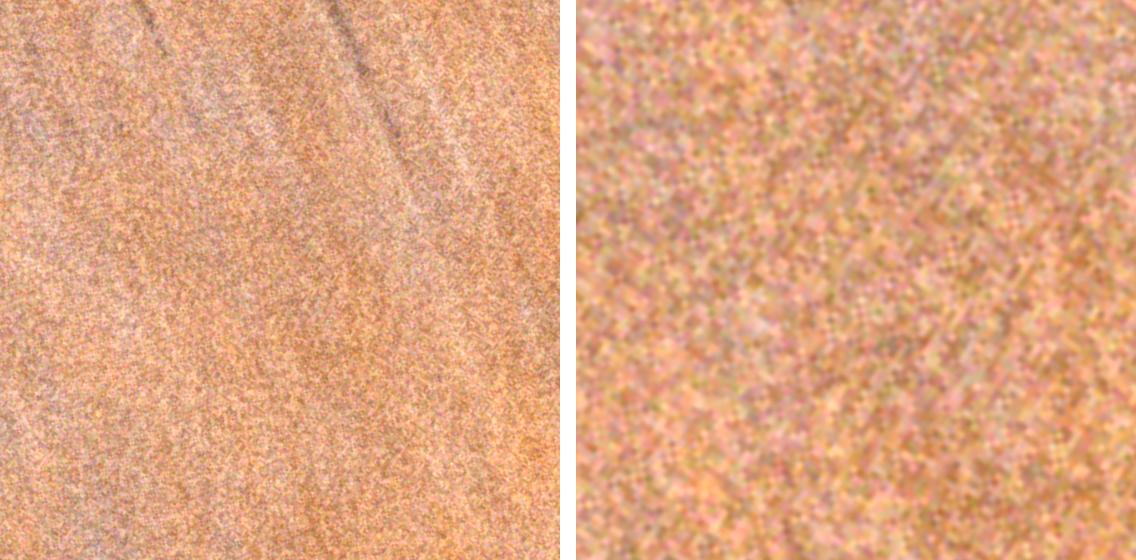
Left, the full canvas; right, a detail of the centre.
Write a Shadertoy shader that draws this texture.

```glsl
// Fine-grained peach sandstone with coloured grit and faint slanting veins.

const vec3 STONE = vec3(0.880, 0.657, 0.518);
const vec3 ORANGE_TINT = vec3(0.045, -0.035, -0.130);
const vec3 VEIN_DARK = vec3(-0.28, -0.22, -0.13);
const vec3 VEIN_PALE = vec3(0.06, 0.10, 0.11);
const vec3 CHROMA_GRIT = vec3(0.14, 0.12, 0.20);
const float LUMA_GRIT = 0.20;
const float CLUMP_GRIT = 0.15;
const float GRAIN_CELLS = 245.0;
const float CHROMA_CELLS = 205.0;
const float CLUMP_CELLS = 115.0;
const float SPECK_CELLS = 26.0;
const float SPECK_SHARE = 0.04;

// Each vein: offset across the grain, half width, strength (negative is dark).
const int VEIN_COUNT = 8;
const vec3 VEINS[VEIN_COUNT] = vec3[](
    vec3(0.018, 0.009, -0.70), vec3(0.125, 0.016, -0.50),
    vec3(0.245, 0.010, -0.65), vec3(0.385, 0.014, -0.35),
    vec3(0.475, 0.016, -0.30), vec3(0.560, 0.010, 0.95),
    vec3(0.590, 0.016, -0.60), vec3(0.690, 0.011, 0.80));

vec3 hash3(vec2 p) {
    vec3 q = vec3(dot(p, vec2(127.1, 311.7)),
                  dot(p, vec2(269.5, 183.3)),
                  dot(p, vec2(419.2, 371.9)));
    return fract(sin(q) * 43758.5453);
}

// Three independent channels of smooth value noise.
vec3 noise3(vec2 p) {
    vec2 cell = floor(p);
    vec2 f = fract(p);
    f = f * f * (3.0 - 2.0 * f);
    vec3 low = mix(hash3(cell), hash3(cell + vec2(1, 0)), f.x);
    vec3 high = mix(hash3(cell + vec2(0, 1)), hash3(cell + vec2(1, 1)), f.x);
    return mix(low, high, f.y);
}

vec3 fbm3(vec2 p) {
    vec3 sum = vec3(0.0);
    float weight = 0.5;
    for (int i = 0; i < 4; i++) {
        sum += weight * (noise3(p) - 0.5);
        p = p * 2.03 + 17.3;
        weight *= 0.6;
    }
    return sum;
}

vec2 turn(vec2 p, float angle) {
    float c = cos(angle), s = sin(angle);
    return mat2(c, s, -s, c) * p;
}

// Small dark mineral dots, jittered inside a coarse grid.
float specks(vec2 uv) {
    vec2 p = turn(uv, 0.4) * SPECK_CELLS;
    vec3 rnd = hash3(floor(p) + 71.0);
    float dist = length(fract(p) - mix(vec2(0.25), vec2(0.75), rnd.xy));
    return step(rnd.z, SPECK_SHARE) * (1.0 - smoothstep(0.04, 0.20, dist));
}

void mainImage(out vec4 fragColor, in vec2 fragCoord) {
    vec2 uv = fragCoord / iResolution.xy;

    // Bedding coordinates: across the veins, and depth below the top edge.
    float depth = 1.0 - uv.y;
    float across = uv.x - 0.50 * depth + 0.09 * depth * depth;
    vec2 bed = vec2(across, depth);

    // Broad mottling and long streaks, warmer towards the right.
    vec3 mottle = fbm3(uv * 5.0 + 5.0);
    vec3 streak = fbm3(bed * vec2(22.0, 5.0) + 31.0);
    float warmth = 1.1 * mottle.x + 1.0 * streak.x + 0.5 * (uv.x - 0.5);
    vec3 color = STONE + ORANGE_TINT * warmth;
    color += 0.10 * mottle.y + 0.12 * streak.y;

    // Broken veins, dark ones fading out sooner than pale ones.
    float wobble = 0.014 * fbm3(uv * 9.0 + 3.0).z;
    for (int i = 0; i < VEIN_COUNT; i++) {
        vec3 vein = VEINS[i];
        bool dark = vein.z < 0.0;
        float d = (across + wobble - vein.x) / vein.y;
        float patches = noise3(vec2(depth * 19.0, float(i) * 9.0)).x;
        float broken = smoothstep(dark ? 0.0 : -0.6, 0.8, patches);
        float fade = 1.0 - smoothstep(0.12, dark ? 0.42 : 0.95, depth);
        vec3 tint = dark ? VEIN_DARK : VEIN_PALE;
        color += tint * abs(vein.z) * exp(-d * d) * broken * fade;
    }
    color += VEIN_DARK * specks(uv) * (1.0 - smoothstep(0.15, 0.35, depth));

    // Grit: brightness, hue and clumps, on grids turned apart from each other.
    vec3 fine = noise3(turn(uv, 0.6) * GRAIN_CELLS + 13.7);
    vec3 hue = noise3(turn(uv, 1.05) * CHROMA_CELLS + 91.3);
    vec3 clump = noise3(turn(uv, 0.25) * CLUMP_CELLS + 47.9);
    color += LUMA_GRIT * (fine.x - 0.5) + CLUMP_GRIT * (clump.x - 0.5);
    color += CHROMA_GRIT * (hue - 0.5);

    fragColor = vec4(clamp(color, 0.0, 1.0), 1.0);
}
```
